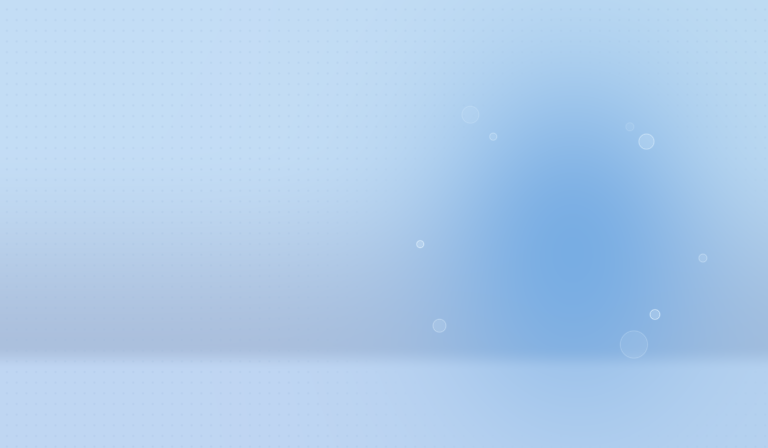
Reproduce this background procedurally as a Shadertoy shader.

```glsl
// Pale blue studio backdrop with a soft blue glow, a blurred horizon, a dot grid and bubbles.

const float HORIZON = 0.197;
const vec3 SKY_LEFT    = vec3(0.765, 0.865, 0.960);
const vec3 SKY_RIGHT   = vec3(0.745, 0.860, 0.950);
const vec3 HAZE_LEFT   = vec3(0.670, 0.750, 0.865);
const vec3 HAZE_RIGHT  = vec3(0.640, 0.745, 0.865);
const vec3 FLOOR_LEFT  = vec3(0.750, 0.838, 0.950);
const vec3 FLOOR_RIGHT = vec3(0.715, 0.825, 0.940);
const vec3 GLOW_BLUE   = vec3(0.465, 0.675, 0.890);
const vec3 HALO_BLUE   = vec3(0.600, 0.725, 0.890);
const vec3 DOT_BLUE    = vec3(0.600, 0.720, 0.860);
const vec3 BUBBLE_RIM  = vec3(0.900, 0.960, 1.000);

// Bubbles: centre, radius, brightness
const int BUBBLE_COUNT = 9;
const vec4 BUBBLES[BUBBLE_COUNT] = vec4[](
    vec4(1.050, 0.744, 0.0185, 0.25), vec4(1.101, 0.695, 0.0075, 0.42),
    vec4(1.406, 0.717, 0.0085, 0.20), vec4(1.443, 0.684, 0.0165, 0.55),
    vec4(0.938, 0.455, 0.0075, 0.70), vec4(1.569, 0.424, 0.0085, 0.42),
    vec4(1.462, 0.298, 0.0105, 0.70), vec4(0.981, 0.273, 0.0140, 0.42),
    vec4(1.415, 0.231, 0.0300, 0.28));

// Soft elliptical falloff, 1 at the centre
float softEllipse(vec2 p, vec2 centre, vec2 size) {
    vec2 d = (p - centre) / size;
    return exp(-dot(d, d));
}

// Coverage of a disc from its distance to the centre
float disc(float dist, float radius, float blur) {
    return 1.0 - smoothstep(radius - blur, radius + blur, dist);
}

// Regular lattice of small dots
float dotGrid(vec2 p, vec2 origin, vec2 spacing, float radius, float blur) {
    vec2 cell = (fract((p - origin) / spacing + 0.5) - 0.5) * spacing;
    return disc(length(cell), radius, blur);
}

// Thin bright rim over a faint fill
float bubble(vec2 p, vec4 shape, float blur) {
    float dist = length(p - shape.xy);
    float rim = disc(abs(dist - shape.z), 0.0012, blur);
    float fill = 0.35 * disc(dist, shape.z, blur);
    return shape.w * max(rim, fill);
}

// Wall shading into haze, then a lighter floor
vec3 backdrop(vec2 p, float across, float above) {
    float haze = 1.0 - smoothstep(0.20, 0.68, p.y);
    vec3 sky = mix(SKY_LEFT, SKY_RIGHT, across);
    vec3 wall = mix(sky, mix(HAZE_LEFT, HAZE_RIGHT, across), haze);
    vec3 ground = mix(FLOOR_LEFT, FLOOR_RIGHT, across);
    return mix(ground, wall, above);
}

void mainImage(out vec4 fragColor, in vec2 fragCoord) {
    vec2 p = fragCoord / iResolution.y;
    float pixel = 1.0 / iResolution.y;
    float across = smoothstep(0.2, 1.0, fragCoord.x / iResolution.x);
    float above = smoothstep(HORIZON - 0.025, HORIZON + 0.032, p.y);

    vec3 color = backdrop(p, across, above);

    // Wide halo and core glow, weaker on the floor
    float halo = softEllipse(p, vec2(1.28, 0.36), vec2(0.44, 0.34));
    float glow = softEllipse(p, vec2(1.278, 0.44), vec2(0.275, 0.375));
    color = mix(color, HALO_BLUE, halo * mix(0.15, 0.40, above));
    color = mix(color, GLOW_BLUE, glow * mix(0.55, 0.97, above));

    // Dots fade out within the glow
    float dots = dotGrid(p, vec2(0.623, 0.6457), vec2(0.0217, 0.0238), 0.0022, pixel);
    float dotFade = 1.0 - smoothstep(0.05, 0.45, max(glow, halo));
    color = mix(color, DOT_BLUE, 0.22 * dots * dotFade);

    for (int i = 0; i < BUBBLE_COUNT; i++) {
        color = mix(color, BUBBLE_RIM, bubble(p, BUBBLES[i], pixel));
    }

    fragColor = vec4(color, 1.0);
}
```
